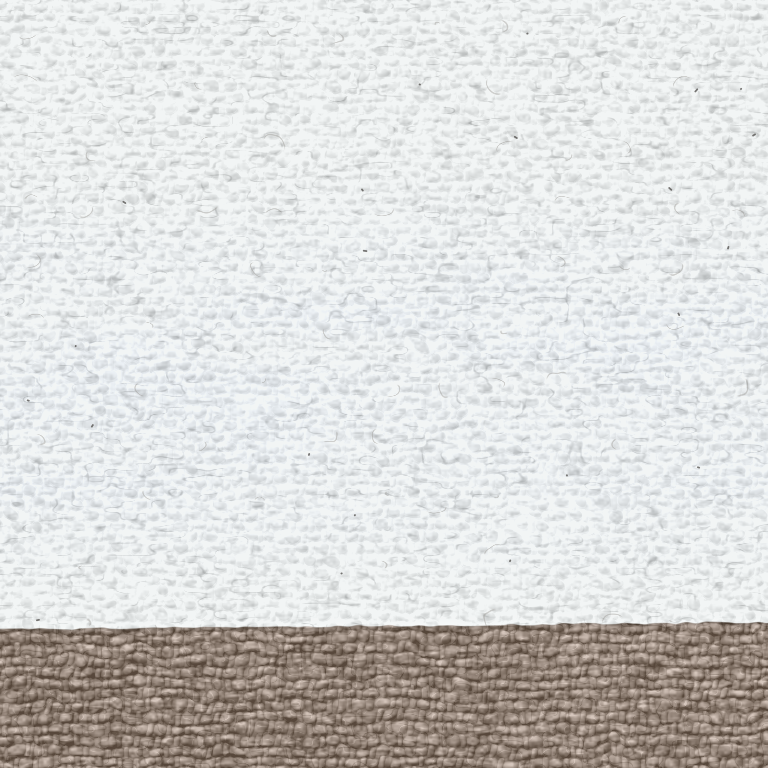
Write a three.js fragment shader that draws this texture.

```glsl
// Woven canvas: white primed cloth above a strip of raw brown linen.
varying vec2 vUv;

const vec2 WEAVE = vec2(38.0, 68.0);       // weft stitches across, rows up
const float WEAVE_WARP = 0.010;            // irregularity of the threads
const float EDGE_LEFT = 0.180;             // height of the primer edge
const float EDGE_RISE = 0.010;
const float SOFT = 0.0012;                 // edge smoothing
const vec2 LIGHT_STEP = vec2(-0.0010, 0.0022);
const vec3 PRIMER = vec3(0.922, 0.934, 0.934);
const vec3 PRIMER_BLUE = vec3(0.980, 0.988, 1.008);
const vec3 LINEN_DARK = vec3(0.34, 0.28, 0.23);
const vec3 LINEN_PALE = vec3(0.84, 0.78, 0.74);
const vec3 SPECK = vec3(0.30, 0.29, 0.28);
const vec3 HAIR = vec3(0.60, 0.59, 0.57);
const float SPECK_GRID = 14.0;
const float SPECK_CHANCE = 0.13;
const float HAIR_GRID = 13.0;
const float HAIR_CHANCE = 0.40;

float hash(vec2 p) {
  vec3 q = fract(vec3(p.xyx) * 0.1031);
  q += dot(q, q.yzx + 33.33);
  return fract((q.x + q.y) * q.z);
}

float noise(vec2 p) {
  vec2 i = floor(p), f = fract(p);
  f = f * f * (3.0 - 2.0 * f);
  return mix(mix(hash(i), hash(i + vec2(1.0, 0.0)), f.x),
             mix(hash(i + vec2(0.0, 1.0)), hash(i + 1.0), f.x), f.y);
}

// Thin lines where a noise field crosses its middle value.
float creases(vec2 p, float width) {
  return 1.0 - smoothstep(0.0, width, abs(noise(p) - 0.5));
}

// Plain weave: x is the height, y the flat top of a long weft stitch.
vec2 weave(vec2 p) {
  p += WEAVE_WARP * (vec2(noise(p * 34.0), noise(p * 34.0 + 40.0)) - 0.5);
  p.y += 0.004 * (noise(p * 95.0 + 70.0) - 0.5);
  vec2 q = p * WEAVE;
  float row = floor(q.y);
  q.x += 0.5 * mod(row, 2.0) + 0.22 * hash(vec2(row, 7.0));
  vec2 c = fract(q) - 0.5;
  float size = hash(floor(q) + 3.0);
  vec2 stitch = c / vec2(0.34 + 0.15 * size, 0.5);
  float weft = 1.0 - dot(stitch, stitch);
  vec2 knot = vec2(0.5 - abs(c.x), c.y) / vec2(0.22, 0.72);
  float warp = 0.75 - dot(knot, knot);
  float flatTop = smoothstep(0.15, 0.5, weft) * (0.45 + 0.55 * hash(floor(q) + 19.0));
  return vec2(max(max(weft, warp), 0.0), flatTop);
}

// Short dark flecks, one at most in each grid cell.
float specks(vec2 p) {
  vec2 q = p * SPECK_GRID, id = floor(q);
  float r = hash(id + 61.0);
  vec2 centre = 0.2 + 0.6 * vec2(hash(id + 17.0), hash(id + 29.0));
  vec2 d = (fract(q) - centre) / SPECK_GRID;
  float turn = 3.1416 * hash(id + 43.0);
  vec2 along = vec2(cos(turn), sin(turn));
  float reach = 0.0002 + 0.0022 * pow(r / SPECK_CHANCE, 2.0);
  float dist = length(d - along * clamp(dot(d, along), -reach, reach));
  return step(r, SPECK_CHANCE) * (1.0 - smoothstep(0.0003, 0.0003 + 1.4 * SOFT, dist));
}

// Thin curled hairs: wobbly partial arcs with random radius and turn.
float hairs(vec2 p) {
  vec2 q = p * HAIR_GRID, id = floor(q);
  vec2 centre = 0.35 + 0.3 * vec2(hash(id + 5.0), hash(id + 11.0));
  vec2 d = (fract(q) - centre) / HAIR_GRID;
  d += 0.005 * (vec2(noise(p * 80.0), noise(p * 80.0 + 31.0)) - 0.5);
  d.y *= 1.0 + 0.9 * hash(id + 83.0);
  float radius = 0.004 + 0.014 * hash(id + 23.0);
  float turn = 6.2832 * hash(id + 37.0);
  float facing = dot(normalize(d + 0.00001), vec2(cos(turn), sin(turn)));
  float line = 1.0 - smoothstep(0.0002, 0.0002 + SOFT, abs(length(d) - radius));
  return step(hash(id + 71.0), HAIR_CHANCE) * line * smoothstep(0.35, 0.7, facing);
}

vec3 primedCloth(vec2 p, vec2 cloth, float slope, float strand, float grain) {
  float shade = 0.030 - 0.075 * cloth.y + 0.13 * slope;
  float fold = creases(p * vec2(48.0, 125.0) + 3.0, 0.10);
  shade -= 0.11 * fold * smoothstep(0.35, 0.75, noise(p * vec2(60.0, 90.0) + 50.0));
  shade += 0.11 * (strand - 0.5) + 0.08 * (grain - 0.5);
  vec3 colour = PRIMER + shade;
  float band = smoothstep(0.2, 0.4, p.y) * (1.0 - smoothstep(0.55, 0.8, p.y));
  float patchy = 0.3 + 0.7 * noise(p * vec2(6.0, 22.0) + 9.0);
  colour *= mix(vec3(1.0), PRIMER_BLUE, band * patchy);
  colour = min(colour, vec3(0.950, 0.960, 0.960));
  colour = mix(colour, HAIR, 0.40 * hairs(p));
  return mix(colour, SPECK, 0.75 * specks(p));
}

vec3 rawLinen(vec2 p, vec2 cloth, float slope, float strand, float grain) {
  float tone = 0.29 + 0.34 * cloth.x + 0.42 * slope;
  tone += 0.46 * (strand - 0.5) + 0.30 * (grain - 0.5);
  tone += 0.05 * (noise(p * 12.0) - 0.5) + 0.05 * (p.x - 0.5);
  tone += 0.20 * creases(p * vec2(70.0, 120.0) + 25.0, 0.07) * cloth.x;
  tone -= 0.16 * creases(p * vec2(60.0, 95.0) + 65.0, 0.07);
  return mix(LINEN_DARK, LINEN_PALE, clamp(tone, 0.0, 1.0));
}

void main() {
  vec2 p = vUv;
  vec2 cloth = weave(p);
  float slope = cloth.x - weave(p + LIGHT_STEP).x;

  // Fibres run with the threads, tilted a little by a slow wave.
  vec2 fibre = p + vec2(0.0, 0.008 * noise(p * 45.0));
  float strand = noise(fibre * vec2(85.0, 270.0));
  float grain = noise(p * 255.0 + 15.0);

  // Distance above the slightly tilted, ragged primer edge.
  float edge = EDGE_LEFT + EDGE_RISE * p.x + 0.003 * (noise(vec2(p.x * 75.0, 2.0)) - 0.5);
  float above = p.y - edge;
  vec3 linen = rawLinen(p, cloth, slope, strand, grain);
  linen *= 1.0 - 0.18 * exp(min(above, 0.0) / 0.003);
  vec3 primed = primedCloth(p, cloth, slope, strand, grain);
  primed += 0.02 * exp(-max(above, 0.0) / 0.004);
  gl_FragColor = vec4(mix(linen, primed, smoothstep(-SOFT, SOFT, above)), 1.0);
}
```
